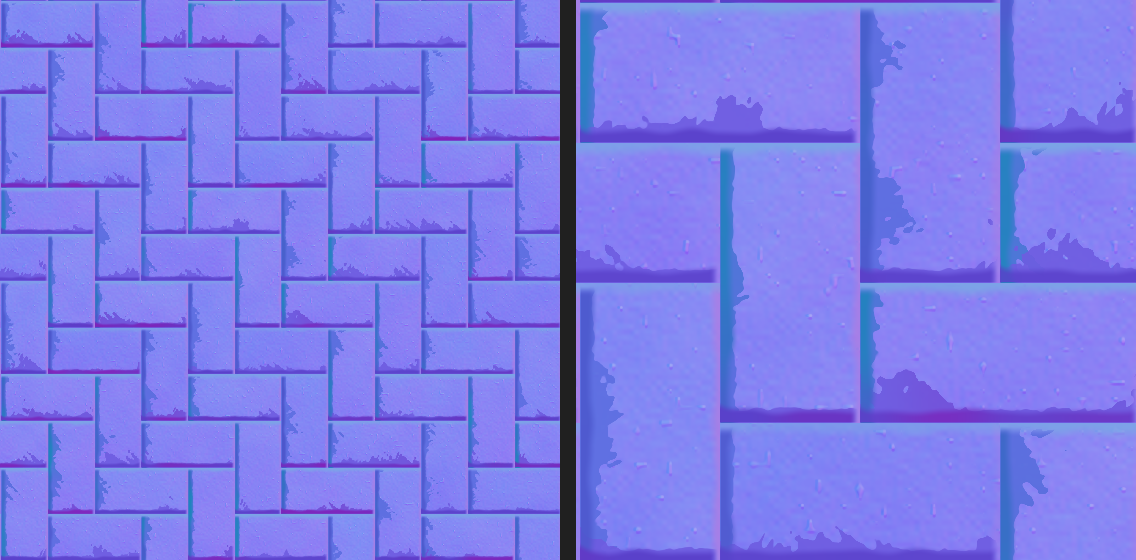
Left: the whole. Right: its middle third, enlarged.
Give the GLSL for this texture map, as a WebGL 2 fragment shader.

```glsl
#version 300 es
precision highp float;
// Normal map of worn herringbone paving: 2:1 bricks on a 12 x 12 cell grid.

#define CELLS 12.0        // grid cells across and down
#define BEVEL 0.07        // width of the dark left and bottom edges, in cells
#define RIM 0.12          // width of the light upper edge, in cells
#define CHIP 0.30         // longest chip reaching into a brick, in cells
#define GRAIN 0.10        // strength of the fine surface relief
#define WOBBLE 0.04       // unevenness of the bevels
#define TILT 0.035        // colour drift across and between bricks

uniform vec2 u_resolution;
out vec4 fragColor;

const vec3 FACE = vec3(0.53, 0.52, 0.955);
const vec3 TOP_RIM = vec3(0.48, 0.65, 0.90);
const vec3 RIGHT_RIM = vec3(0.68, 0.49, 0.89);
const vec3 LEFT_BLUE = vec3(0.30, 0.34, 0.80);
const vec3 LEFT_TEAL = vec3(0.12, 0.52, 0.74);
const vec3 BOTTOM_VIOLET = vec3(0.35, 0.25, 0.79);
const vec3 BOTTOM_MAGENTA = vec3(0.51, 0.12, 0.72);
const vec3 CHIP_BLUE = vec3(0.36, 0.43, 0.88);
const vec3 CHIP_VIOLET = vec3(0.43, 0.36, 0.88);

float hash(vec2 p) {
  vec3 q = fract(p.xyx * 0.1031);
  q += dot(q, q.yzx + 33.33);
  return fract((q.x + q.y) * q.z);
}

float noise(vec2 p) {
  vec2 i = floor(p), f = fract(p);
  f = f * f * (3.0 - 2.0 * f);
  return mix(mix(hash(i), hash(i + vec2(1, 0)), f.x),
             mix(hash(i + vec2(0, 1)), hash(i + vec2(1, 1)), f.x), f.y);
}

// Local position in a brick; returns its size and its lower left cell.
vec2 herringbone(vec2 p, out vec2 size, out vec2 id) {
  id = floor(p);
  float k = mod(id.x + CELLS - 1.0 - id.y, 4.0);
  size = k < 1.5 ? vec2(2, 1) : vec2(1, 2);
  if (k > 0.5 && k < 1.5) id.x -= 1.0;
  if (k > 1.5 && k < 2.5) id.y -= 1.0;
  return p - id;
}

// Ragged, slanted chips: s runs along the edge, d away from it.
float chips(float s, float d, float seed, float aa) {
  float reach = smoothstep(0.4, 0.85, noise(vec2(s * 1.9, seed)));
  float jag = noise(vec2(s * 11.0 + d * 11.0, d * 4.0 + seed));
  jag = mix(jag, noise(vec2(s * 27.0 - d * 12.0, d * 9.0 + seed)), 0.35);
  float width = BEVEL + 0.05 * jag + CHIP * reach * jag * jag * 1.5;
  return 1.0 - smoothstep(-aa, aa, d - width);
}

// Relief of the stone: fine grain and sparse small grits.
float relief(vec2 p) {
  float grit = smoothstep(0.88, 1.0, noise(p * 17.0 + 71.0));
  return noise(p * 11.0) * 0.4 + noise(p * 25.0) * 0.35 + grit * 0.8;
}

void main() {
  vec2 p = gl_FragCoord.xy / u_resolution * CELLS;
  float aa = 0.6 * CELLS / min(u_resolution.x, u_resolution.y);
  vec2 size, id;
  vec2 q = herringbone(p + vec2(-0.03, 0.02), size, id);
  id = mod(id, CELLS);

  // Per-brick variation
  float seed = floor(hash(id + 3.7) * 200.0);
  float leftTint = hash(id + 17.3);
  float bottomTint = hash(id + 41.9);
  float rimTint = hash(id + 67.1);
  vec2 grainPos = q + seed * vec2(1.0, 2.0);

  // Distances to the edges, uneven along their length, rounded at corners
  vec2 far = size - q;
  vec2 wobble = vec2(noise(vec2(q.y * 5.0, seed + 5.0)),
                     noise(vec2(q.x * 5.0, seed + 9.0))) * WOBBLE - 0.5 * WOBBLE;
  vec2 near = q + wobble;
  vec2 bend = max(vec2(0.1) - min(q, far), 0.0);
  near -= 3.0 * bend.yx * bend.yx;

  // Face: tilt of the whole brick, broad hollows and lit grain
  vec3 col = FACE;
  col.rg += (vec2(leftTint, rimTint) - 0.5) * TILT;
  col.rg += (q / size - 0.5) * TILT * vec2(0.5, 1.0);
  col.rg += (vec2(noise(grainPos * 2.3), noise(grainPos * 2.3 + 31.0)) - 0.5) * TILT;
  float e = 0.02;
  float h = relief(grainPos);
  vec2 slope = vec2(h - relief(grainPos + vec2(e, 0)),
                    h - relief(grainPos + vec2(0, e)));
  col.rg += slope * GRAIN * 1.3;

  // Light right and upper rims
  float right = 1.0 - smoothstep(0.0, 0.08, far.x + wobble.x);
  col = mix(col, RIGHT_RIM, right * mix(0.3, 0.9, rimTint));
  float upper = 1.0 - smoothstep(0.01, RIM, far.y + wobble.y);
  col = mix(col, TOP_RIM, upper * mix(0.6, 1.0, leftTint));

  // Edge colours drift along each edge
  float drift = noise(vec2(q.y * 1.7, seed + 13.0));
  float teal = smoothstep(0.35, 1.0, 0.65 * leftTint + 0.5 * drift);
  vec3 leftCol = mix(LEFT_BLUE, LEFT_TEAL, teal);
  float blush = noise(vec2(q.x * 1.7, seed + 19.0));
  float magenta = smoothstep(0.5, 1.05, 0.7 * bottomTint + 0.45 * blush);
  vec3 bottomCol = mix(BOTTOM_VIOLET, BOTTOM_MAGENTA, magenta);

  // Chips around the bevels
  float endsX = smoothstep(0.02, 0.1, far.y);
  float endsY = smoothstep(0.01, 0.08, far.x);
  float leftChip = chips(q.y, q.x, seed + 23.0, aa) * endsX;
  float bottomChip = chips(q.x, q.y, seed + 57.0, aa) * endsY;
  col = mix(col, mix(CHIP_BLUE, leftCol, 0.35 * teal), leftChip * 0.9);
  col = mix(col, mix(CHIP_VIOLET, bottomCol, 0.3 * magenta), bottomChip * 0.9);

  // Dark bevels, deeper on some bricks
  float leftBevel = 1.0 - smoothstep(BEVEL - 0.03, BEVEL + 0.045, near.x);
  float bottomBevel = 1.0 - smoothstep(BEVEL - 0.02, BEVEL + 0.045, near.y);
  leftBevel *= smoothstep(0.0, 2.0 * aa, q.x) * endsX * mix(0.75, 1.0, bottomTint);
  bottomBevel *= smoothstep(0.0, 2.0 * aa, q.y) * endsY * mix(0.8, 1.0, rimTint);
  col = mix(col, leftCol, leftBevel);
  col = mix(col, bottomCol, bottomBevel);

  fragColor = vec4(clamp(col, 0.0, 1.0), 1.0);
}
```
